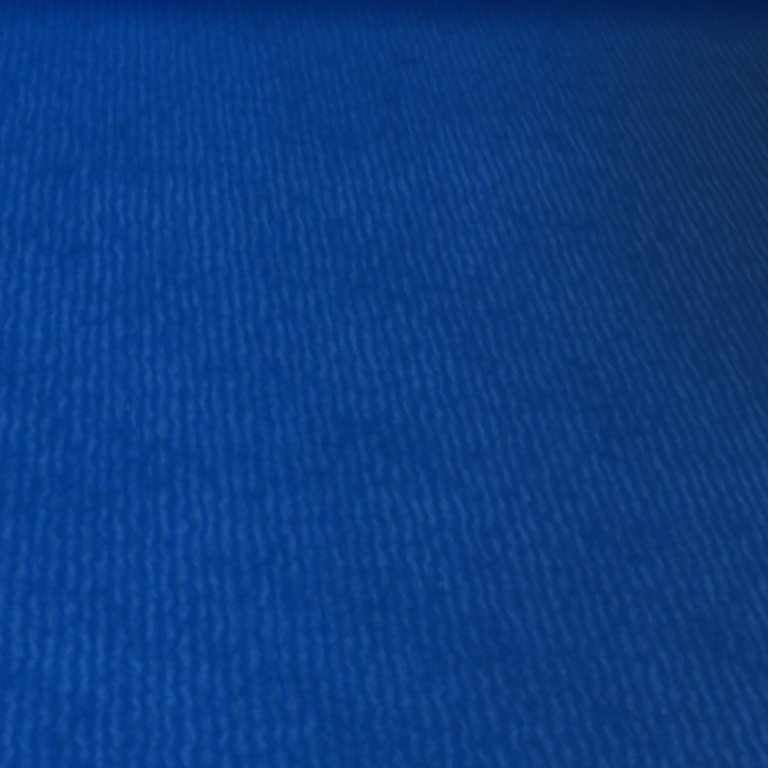
This texture is drawn by a WebGL 2 fragment shader. Its source:

```glsl
#version 300 es
precision highp float;
// Blue ribbed cloth in perspective, its fine broken ribs fanning out toward the lower right.
uniform vec2 u_resolution;
out vec4 fragColor;

const vec2 VANISH = vec2(0.165, 2.15);   // point where all ribs meet
const float RIB_DENSITY = 90.0;          // ribs per unit of slope
const float RIB_CROWDING = 0.20;         // tighter spacing toward the right
const float RIB_WOBBLE = 0.10;           // broad sideways drift, in ribs
const float RIB_JITTER = 0.30;           // local raggedness, in ribs
const float STREAK_ROWS = 27.0;          // broken lengths along each rib
const float MOTTLE_SCALE = 62.0;
const float GRAIN_SCALE = 140.0;
const float GRAIN_DEPTH = 0.080;
const float FLECK_SCALE = 20.0;
const float FLECK_SHARE = 0.010;
const vec3 GROOVE_LEFT = vec3(0.012, 0.228, 0.540);
const vec3 CREST_LEFT = vec3(0.080, 0.294, 0.588);
const vec3 GROOVE_RIGHT = vec3(0.040, 0.204, 0.445);
const vec3 CREST_RIGHT = vec3(0.088, 0.258, 0.492);
const vec3 CORNER_SHADE = vec3(0.078, 0.178, 0.325);
const vec3 TOP_SHADE = vec3(0.004, 0.140, 0.430);
const vec3 FLECK_COLOR = vec3(0.180, 0.380, 0.620);

vec2 hash2(vec2 p) {
    vec3 q = fract(p.xyx * vec3(0.1031, 0.1030, 0.0973));
    q += dot(q, q.yzx + 33.33);
    return fract((q.xx + q.yz) * q.zy);
}

// Cellular noise: x = distance to the nearest point, y = that point's random value.
vec2 cellNoise(vec2 p) {
    vec2 base = floor(p);
    vec2 nearest = vec2(9.0, 0.0);
    for (int j = -1; j <= 1; j++) {
        for (int i = -1; i <= 1; i++) {
            vec2 cell = base + vec2(i, j);
            float d = length(cell + hash2(cell) - p);
            if (d < nearest.x) nearest = vec2(d, hash2(cell + 71.0).x);
        }
    }
    return nearest;
}

// Broad, soft variation from layered sines, about -1 to 1.
float layeredSines(vec2 p) {
    float sum = 0.0, amp = 0.5;
    for (int i = 0; i < 4; i++) {
        sum += amp * sin(p.x + 1.7 * sin(p.y)) * cos(p.y + 0.6 * p.x);
        p = mat2(1.5, 1.1, -1.1, 1.5) * p + 2.3;
        amp *= 0.55;
    }
    return sum;
}

void main() {
    vec2 uv = gl_FragCoord.xy / u_resolution;

    // Rib coordinate: constant along each line through the vanishing point
    float slope = (uv.x - VANISH.x) / (VANISH.y - uv.y);
    float rib = RIB_DENSITY * slope * (1.0 + RIB_CROWDING * slope);
    float mottle = 0.5 - cellNoise(uv * MOTTLE_SCALE).x;
    float raggedness = layeredSines(vec2(rib * 1.1, uv.y * 70.0));
    rib += RIB_WOBBLE * layeredSines(uv * vec2(23.0, 19.0)) + RIB_JITTER * raggedness;
    float crest = 0.5 - 0.5 * cos(6.2831853 * rib);

    // Worn ribs: short streaks, small gaps and broad faded patches
    float streak = 1.0 - cellNoise(vec2(rib, uv.y * STREAK_ROWS)).x;
    float patchiness = layeredSines(uv * vec2(11.0, 15.0) + 4.0);
    float wear = 0.10 + 1.15 * streak + 0.70 * mottle + 0.35 * patchiness;
    float topFade = 1.0 - 0.6 * smoothstep(0.72, 1.0, uv.y);
    crest = mix(0.42, crest, 0.9) * clamp(wear, 0.0, 1.3) * topFade;

    // Cloth colour, greyer and darker toward the right
    float side = smoothstep(0.05, 1.05, uv.x + 0.12 * (uv.y - 0.5));
    vec3 groove = mix(GROOVE_LEFT, GROOVE_RIGHT, side);
    vec3 color = mix(groove, mix(CREST_LEFT, CREST_RIGHT, side), crest);

    // Fine grain and broad shading
    float grain = 0.5 - cellNoise(uv * GRAIN_SCALE).x;
    color *= 1.0 + GRAIN_DEPTH * (1.3 * grain + 1.0 * mottle + 0.4 * patchiness);

    // Shadows: dull right corner and thin dark upper edge
    float corner = 1.0 - smoothstep(0.0, 0.44, length((uv - vec2(1.06, 0.83)) * vec2(1.0, 0.75)));
    color = mix(color, CORNER_SHADE * (0.92 + 0.25 * crest), 0.85 * corner);
    float topEdge = smoothstep(0.955 - 0.02 * uv.x, 1.015, uv.y);
    color = mix(color, TOP_SHADE * (1.0 - 0.35 * uv.x), 0.8 * topEdge);

    // Sparse pale lint
    vec2 lint = cellNoise(uv * vec2(FLECK_SCALE * 1.6, FLECK_SCALE));
    float fleck = step(1.0 - FLECK_SHARE, lint.y) * (1.0 - smoothstep(0.03, 0.14, lint.x));
    color = mix(color, FLECK_COLOR, 0.4 * fleck);

    fragColor = vec4(color, 1.0);
}
```
